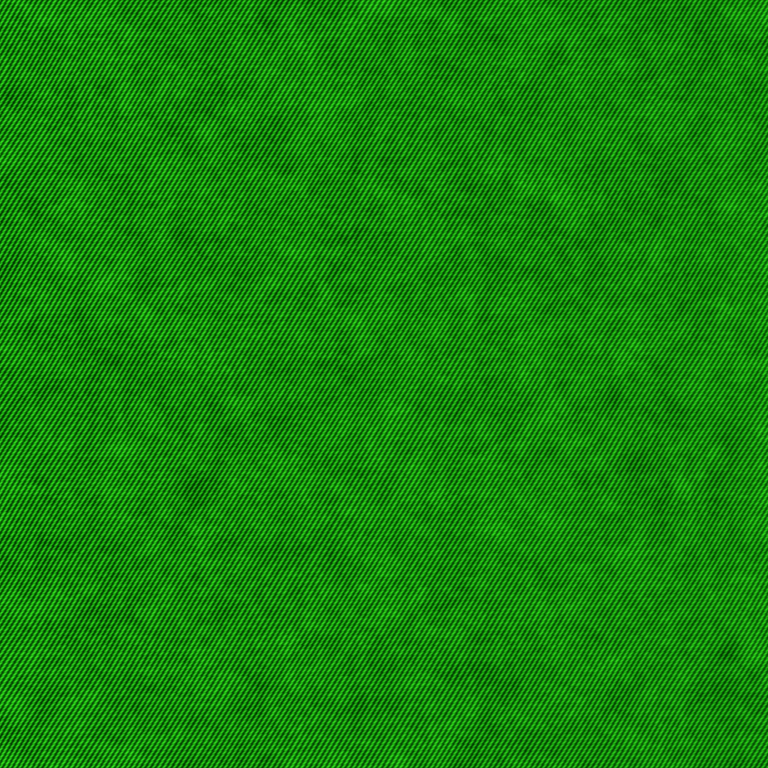
This texture is drawn by a Shadertoy shader. Its source:

```glsl
const float TAU = 6.2831853;
const vec2 RIBS = vec2(150.0, 90.0);   // diagonal ribs across and down
const float ROWS_PER_RIB = 2.5;        // weft rows in one rib height
const int SAMPLES = 3;                 // antialiasing grid per pixel side

float hash(vec2 p) {
    vec3 q = fract(vec3(p.xyx) * vec3(0.1031, 0.1030, 0.0973));
    q += dot(q, q.yzx + 33.33);
    return fract((q.x + q.y) * q.z);
}

// Cellular noise: one soft light or dark spot per cell
float spots(vec2 p) {
    vec2 cell = floor(p);
    float sum = 0.0;
    for (int j = -1; j <= 1; j++) {
        for (int i = -1; i <= 1; i++) {
            vec2 id = cell + vec2(i, j);
            vec2 center = id + vec2(hash(id), hash(id + 71.0));
            vec2 d = p - center;
            float falloff = max(1.0 - dot(d, d), 0.0);
            sum += (hash(id + 37.0) * 2.0 - 1.0) * falloff * falloff;
        }
    }
    return sum;
}

// Slow bending of the threads, in rib widths
float threadDrift(vec2 uv) {
    return 0.18 * sin(uv.y * 19.0 + 3.0 * sin(uv.x * 7.0))
         + 0.08 * sin(uv.x * 43.0 - uv.y * 31.0);
}

// Uneven dye and wear at several sizes
float mottling(vec2 uv) {
    return 0.016 * spots(uv * vec2(12.0, 14.0))
         + 0.036 * spots(uv * vec2(35.0, 38.0) + 11.0)
         + 0.028 * spots(uv * vec2(75.0, 90.0) + 53.0);
}

// Twill height, about -1 in the grooves to 1 on the ribs
float twill(vec2 uv, float drift) {
    float row = uv.y * RIBS.y * ROWS_PER_RIB;
    float steppedRow = row - 0.8 * sin(TAU * row) / TAU;
    float phase = uv.x * RIBS.x - steppedRow / ROWS_PER_RIB + drift;
    float rib = cos(TAU * phase);
    // Each rib is a chain of stitches parted by the weft rows
    float bead = -cos(TAU * row) * (0.6 + 0.4 * rib);
    float stitch = hash(vec2(floor(phase + 0.5), floor(row))) - 0.5;
    return rib + 0.34 * bead + 0.35 * stitch;
}

// Dyed green: red and blue rise with the square of brightness
vec3 dye(float green) {
    return vec3(0.27 * green * green, green, 0.16 * green * green);
}

void mainImage(out vec4 fragColor, in vec2 fragCoord) {
    vec2 uv = fragCoord / iResolution.xy;
    float drift = threadDrift(uv);

    // Average the fine weave over the pixel
    float weave = 0.0;
    for (int j = 0; j < SAMPLES; j++) {
        for (int i = 0; i < SAMPLES; i++) {
            vec2 offset = (vec2(i, j) + 0.5) / float(SAMPLES) - 0.5;
            weave += twill((fragCoord + offset) / iResolution.xy, drift);
        }
    }
    weave /= float(SAMPLES * SAMPLES);

    // Relief is deeper at the left and flatter at the right
    float relief = mix(0.27, 0.215, uv.x);
    float green = 0.525 + relief * weave + mottling(uv);
    fragColor = vec4(dye(clamp(green, 0.22, 0.86)), 1.0);
}
```
